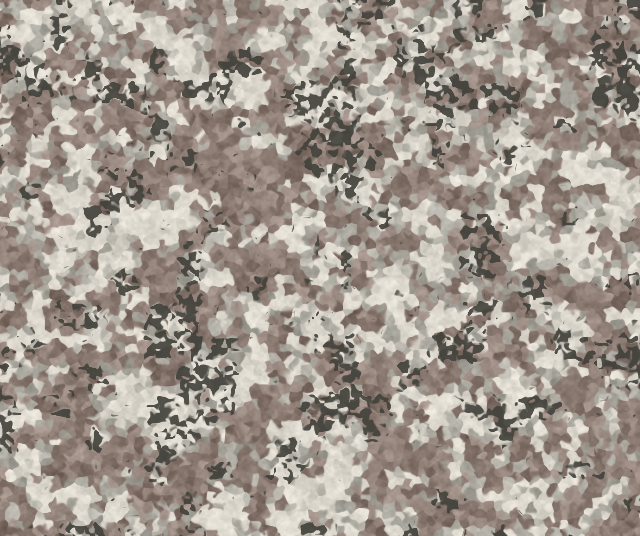
This texture is drawn by a Shadertoy shader. Its source:

```glsl
const float GRAIN_SCALE = 64.0;    // crystals per canvas height
const float CLUSTER_SCALE = 27.0;  // groups of like crystals
const float BROAD_SCALE = 7.0;     // slow drift of the mix
const float SPECK_SCALE = 115.0;   // dark mica flecks
const float PATCH_SCALE = 17.0;    // areas that hold flecks
const float EDGE_SHARPNESS = 13.0;
const float WARP = 0.011;
const float FELDSPAR_LEVEL = 0.10; // above: pale crystals
const float QUARTZ_LEVEL = -0.005; // above: grey crystals
const float MOTTLE = 0.13;

const vec3 FELDSPAR_LIGHT = vec3(0.91, 0.89, 0.85);
const vec3 FELDSPAR_DULL = vec3(0.78, 0.765, 0.725);
const vec3 QUARTZ_LIGHT = vec3(0.76, 0.75, 0.715);
const vec3 QUARTZ_DARK = vec3(0.58, 0.57, 0.535);
const vec3 BROWN_LIGHT = vec3(0.66, 0.595, 0.56);
const vec3 BROWN_DARK = vec3(0.45, 0.385, 0.35);
const vec3 MICA = vec3(0.25, 0.25, 0.225);

float hash(vec2 p) {
    return fract(sin(dot(p, vec2(127.1, 311.7))) * 43758.5453);
}

vec2 hash2(vec2 p) {
    return vec2(hash(p), hash(p + 37.3));
}

float noise(vec2 p) {
    vec2 i = floor(p), f = fract(p);
    f = f * f * (3.0 - 2.0 * f);
    return mix(mix(hash(i), hash(i + vec2(1, 0)), f.x),
               mix(hash(i + vec2(0, 1)), hash(i + vec2(1, 1)), f.x), f.y);
}

// Colour of one crystal, chosen by its place and its own random values
vec3 mineral(vec2 center, vec2 cell) {
    float richness = 0.65 * (noise(center * CLUSTER_SCALE) - 0.5)
                   + 0.25 * (noise(center * BROAD_SCALE + 9.0) - 0.5)
                   + 0.35 * (hash(cell + 71.7) - 0.5);
    float shade = hash(cell + 13.1);
    if (richness > FELDSPAR_LEVEL) return mix(FELDSPAR_DULL, FELDSPAR_LIGHT, sqrt(shade));
    if (richness > QUARTZ_LEVEL) return mix(QUARTZ_DARK, QUARTZ_LIGHT, shade);
    return mix(BROWN_DARK, BROWN_LIGHT, shade);
}

// Voronoi crystals with softly blended borders
vec3 crystals(vec2 p) {
    vec2 q = p * GRAIN_SCALE, base = floor(q);
    vec3 sum = vec3(0.0);
    float total = 0.0;
    for (int y = -1; y <= 1; y++)
    for (int x = -1; x <= 1; x++) {
        vec2 cell = base + vec2(x, y);
        vec2 center = cell + 0.08 + 0.84 * hash2(cell);
        vec2 d = q - center;
        float weight = exp(-EDGE_SHARPNESS * dot(d, d));
        sum += weight * mineral(center / GRAIN_SCALE, cell);
        total += weight;
    }
    return sum / total;
}

// Coverage of small dark flecks gathered in patches
float flecks(vec2 p) {
    float area = smoothstep(0.54, 0.76, noise(p * PATCH_SCALE + 41.0));
    float grain = 0.75 * noise(p * SPECK_SCALE + 5.0)
                + 0.25 * noise(p * SPECK_SCALE * 0.5 + 23.0);
    float level = mix(0.88, 0.50, area);
    return smoothstep(level - 0.05, level + 0.09, grain);
}

void mainImage(out vec4 fragColor, in vec2 fragCoord) {
    vec2 p = fragCoord / iResolution.y;

    // Ragged crystal outlines
    vec2 bend = vec2(noise(p * 85.0), noise(p * 85.0 + 57.0)) - 0.5;
    vec2 q = p + WARP * bend;
    vec3 color = crystals(q);

    // Fine mottling within the crystals
    float mottle = 0.6 * noise(p * 95.0 + 3.0) + 0.4 * noise(p * 190.0 + 17.0) - 0.5;
    color += MOTTLE * mottle;

    color = mix(color, MICA, 0.9 * flecks(q));
    fragColor = vec4(clamp(color, 0.0, 1.0), 1.0);
}
```
